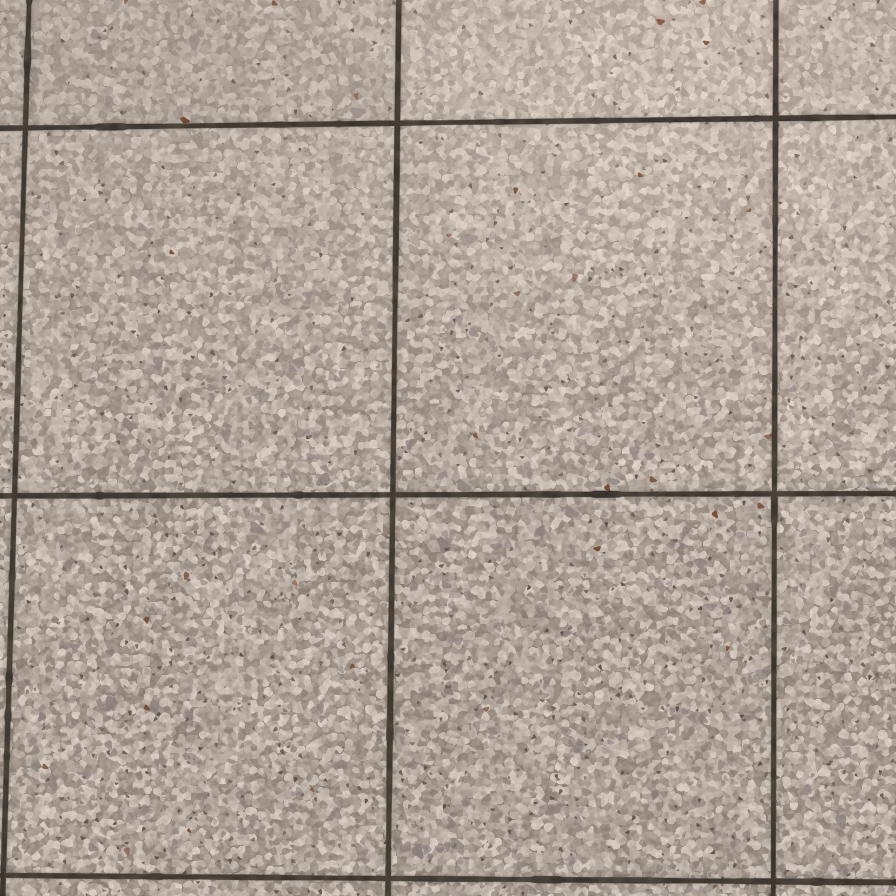
Give the GLSL for this texture, as a Shadertoy shader.

```glsl
// Speckled terrazzo floor tiles with dark joints, seen at a slight tilt.
// A gently skewed grid places the tiles; smooth cell noise makes the grain,
// and scattered chips, pits and rust flecks lie on top under a soft sheen.

const vec3 GRAIN_DARK  = vec3(0.58, 0.53, 0.49);
const vec3 GRAIN_LIGHT = vec3(0.83, 0.785, 0.745);
const vec3 STONE_MEAN  = vec3(0.72, 0.67, 0.63);
const vec3 CHIP_GREY   = vec3(0.53, 0.49, 0.475);
const vec3 CHIP_PALE   = vec3(0.86, 0.82, 0.78);
const vec3 PIT         = vec3(0.35, 0.30, 0.27);
const vec3 RUST        = vec3(0.45, 0.28, 0.19);
const vec3 JOINT       = vec3(0.26, 0.23, 0.20);

float hash(vec2 p) {
    return fract(sin(dot(p, vec2(127.1, 311.7))) * 43758.5);
}

vec2 hash2(vec2 p) {
    return vec2(hash(p), hash(p + 37.3));
}

float valueNoise(vec2 p) {
    vec2 i = floor(p), f = fract(p);
    f = f * f * (3.0 - 2.0 * f);
    return mix(mix(hash(i), hash(i + vec2(1, 0)), f.x),
               mix(hash(i + vec2(0, 1)), hash(i + vec2(1, 1)), f.x), f.y);
}

// Random tone per irregular cell, with softened cell borders
float grainTone(vec2 p) {
    vec2 cell = floor(p);
    float sum = 0.0, total = 0.0;
    for (int j = -1; j <= 1; j++)
    for (int i = -1; i <= 1; i++) {
        vec2 id = cell + vec2(i, j);
        vec2 d = p - id - hash2(id);
        float w = exp(-22.0 * dot(d, d));
        sum += w * hash(id + 71.7);
        total += w;
    }
    return sum / max(total, 1e-5);
}

// Coverage of randomly scattered, lumpy, stretched chips; radii in cells
float scatter(vec2 uv, float scale, float density, float rMin, float rMax, float pixel) {
    vec2 p = uv * scale, cell = floor(p);
    float soft = 0.8 * pixel * scale, cover = 0.0;
    for (int j = -1; j <= 1; j++)
    for (int i = -1; i <= 1; i++) {
        vec2 id = cell + vec2(i, j) + scale;
        vec2 d = p - cell - vec2(i, j) - hash2(id);
        float turn = 6.283 * hash(id + 5.1), c = cos(turn), s = sin(turn);
        d = mat2(c, s, -s, c) * d * vec2(0.85, 1.25);
        float radius = mix(rMin, rMax, hash(id + 9.4));
        radius *= 1.0 + 0.18 * sin(3.0 * atan(d.y, d.x + 1e-5) + turn);
        float shape = 1.0 - smoothstep(-soft, soft, length(d) - radius);
        cover = max(cover, shape * step(hash(id + 13.8), density) * mix(0.5, 1.0, hash(id + 21.2)));
    }
    return cover;
}

// Tile coordinates in xy, tile size on the canvas in zw
vec4 tileGrid(vec2 uv) {
    vec2 size = vec2(mix(0.430, 0.4167, uv.y), mix(0.4167, 0.427, uv.x));
    vec2 origin = vec2(0.863 + 0.003 * uv.y, 0.4466 + 0.0026 * uv.x);
    vec2 t = (uv - origin) / size;
    t.x -= 0.01 * uv.y * t.x * (t.x + 2.0);
    t.y += 0.016 * t.y * t.y;
    return vec4(t, size);
}

// Terrazzo surface of one tile
vec3 terrazzo(vec2 p, float height, float pixel) {
    float tone = grainTone(p * 135.0) + 0.38 * (valueNoise(p * 250.0) - 0.5);
    tone += 0.16 * (valueNoise(p * 28.0) - 0.5);
    vec3 col = mix(GRAIN_DARK, GRAIN_LIGHT, tone);
    col = mix(col, CHIP_PALE, 0.65 * scatter(p, 85.0, 0.30, 0.15, 0.32, pixel));
    col = mix(col, CHIP_GREY, 0.75 * scatter(p, 72.0, 0.42, 0.16, 0.36, pixel));
    col = mix(col, CHIP_GREY, 0.85 * scatter(p, 27.0, 0.14, 0.10, 0.20, pixel));
    col = mix(col, STONE_MEAN, 0.30 * smoothstep(0.35, 1.0, height));
    float pitDensity = mix(0.26, 0.08, height);
    col = mix(col, PIT, 0.95 * scatter(p, 82.0, pitDensity, 0.10, 0.20, pixel));
    return mix(col, RUST, scatter(p, 23.0, 0.06, 0.05, 0.09, pixel));
}

// Joint half width along a line, with small bulges of dirt
float jointWidth(float along, float line) {
    float bulge = smoothstep(0.82, 1.0, valueNoise(vec2(along * 45.0, line * 7.0)));
    return 0.0026 + 0.0008 * valueNoise(vec2(along * 14.0, line * 3.0)) + 0.0012 * bulge;
}

void mainImage(out vec4 fragColor, in vec2 fragCoord) {
    vec2 uv = fragCoord / iResolution.xy;
    float pixel = 1.0 / min(iResolution.x, iResolution.y);
    vec4 grid = tileGrid(uv);
    vec2 tile = floor(grid.xy), line = round(grid.xy);

    // Stone, shifted per tile so the grain breaks at the joints
    vec3 col = terrazzo(uv + 3.0 * hash2(tile + 11.0), uv.y, pixel);
    col *= 0.985 + 0.03 * hash(tile + 4.0);

    // Sheen toward the upper right
    vec2 toSheen = uv - vec2(0.76, 0.90);
    col += vec3(0.075, 0.07, 0.065) * exp(-7.0 * dot(toSheen, toSheen));

    // Joints with soft grimy edges
    vec2 dist = abs(grid.xy - line) * grid.zw;
    vec2 width = vec2(jointWidth(uv.y, line.x), jointWidth(uv.x, line.y + 20.0));
    float edge = min(dist.x - width.x, dist.y - width.y);
    col *= 1.0 - 0.12 * exp(-max(edge, 0.0) * 420.0);
    vec3 joint = JOINT * (0.85 + 0.35 * valueNoise(uv * 110.0));
    col = mix(joint, col, smoothstep(-0.8 * pixel, 0.8 * pixel, edge));

    fragColor = vec4(clamp(col, 0.0, 1.0), 1.0);
}
```
